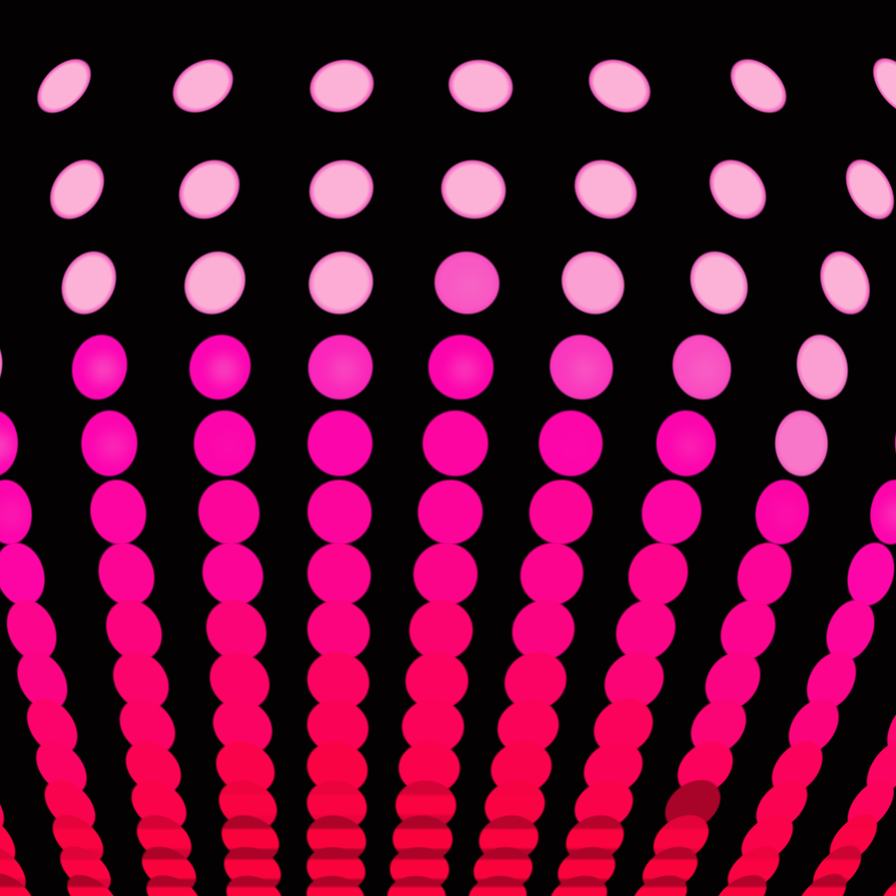
This pattern is drawn by a WebGL 1 fragment shader. Its source:

```glsl
precision highp float;

uniform vec2 u_resolution;

const vec2 LENS_CENTER = vec2(0.48, 0.50);
const vec3 NIGHT = vec3(0.012, 0.004, 0.007);
const vec3 PALE = vec3(0.99, 0.70, 0.84);
const vec3 ORCHID = vec3(0.97, 0.40, 0.77);
const vec3 MAGENTA = vec3(0.99, 0.02, 0.72);
const vec3 CRIMSON = vec3(0.98, 0.01, 0.24);
const vec3 EMBER = vec3(0.58, 0.01, 0.13);

float hash(vec2 p) {
  vec3 q = fract(vec3(p.xyx) * 0.1031);
  q += dot(q, q.yzx + 33.33);
  return fract((q.x + q.y) * q.z);
}

// Column spacing shrinks as rows recede toward the bottom.
float columnSpacing(float row) {
  return 0.155 / (1.0 + 0.051 * row);
}

vec2 dotCenter(float column, float row) {
  float x = 0.3815 - 0.0005 * row + (column - 2.0) * columnSpacing(row);
  float y = 0.096 + 1.19 * (1.0 - pow(0.903, row));
  return vec2(x, y);
}

float dotRadius(float row) {
  return 0.0358 + 0.0002 * min(row, 4.0) - 0.0004 * max(row - 4.0, 0.0);
}

// Offset within a disc that is foreshortened away from the lens center.
vec2 discSpace(vec2 offset, vec2 center) {
  vec2 ray = center - LENS_CENTER;
  vec2 radial = normalize(ray + 0.0001);
  float squash = max(1.0 - 1.15 * dot(ray, ray), 0.55);
  return vec2(dot(offset, radial) / squash,
              dot(offset, vec2(-radial.y, radial.x)));
}

// Outer columns lag behind the middle in the pale-to-crimson fade.
float fadeStage(float column, float row) {
  float side = column - 2.6;
  return row - 0.12 * min(side * side, 16.0);
}

vec3 dotColor(float stage, float variation, float rim, vec2 local) {
  float pale = 1.0 - smoothstep(0.7, 2.9, stage + (variation - 0.5) * 1.4);
  vec3 base = mix(MAGENTA, CRIMSON, smoothstep(1.5, 12.0, stage + variation - 0.5));

  // Soft light inside the upper lamps, with a saturated rim.
  float glow = 1.0 - smoothstep(0.0, 0.8, length(local - vec2(0.12, 0.08)));
  float lit = 1.0 - smoothstep(2.5, 4.0, stage);
  base = mix(base, ORCHID, 0.55 * glow * lit);
  vec3 color = mix(base, mix(ORCHID, PALE, smoothstep(0.2, 0.8, pale)),
                   smoothstep(0.0, 0.4, pale));
  color = mix(color, MAGENTA * 0.9, 0.5 * pale * smoothstep(0.78, 1.0, rim));

  // Dim overlaps between crowded lamps.
  float crowded = smoothstep(10.3, 12.0, stage + variation - 0.5);
  float overlap = smoothstep(0.26, 0.40, abs(local.y));
  float unlit = step(0.95, variation) * step(8.0, stage);
  return mix(color, EMBER, max(0.75 * crowded * overlap, 0.8 * unlit));
}

void main() {
  vec2 p = gl_FragCoord.xy / u_resolution;
  p.y = 1.0 - p.y;
  float soft = max(0.0018, 0.8 / u_resolution.y);
  vec3 color = NIGHT;

  // Lower rows lie over the rows above them.
  for (int i = 0; i < 18; i++) {
    float row = float(i);
    float origin = dotCenter(2.0, row).x;
    float column = 2.0 + floor((p.x - origin) / columnSpacing(row) + 0.5);
    vec2 center = dotCenter(column, row);
    vec2 offset = p - center;
    float radius = dotRadius(row);
    float distanceOut = length(discSpace(offset, center));
    float coverage = 1.0 - smoothstep(radius - soft, radius + soft, distanceOut);
    float variation = hash(vec2(column + 19.0, row + 7.0));
    vec3 lamp = dotColor(fadeStage(column, row), variation,
                         distanceOut / radius, offset / radius);
    color = mix(color, lamp, coverage);
  }

  gl_FragColor = vec4(color, 1.0);
}
```
